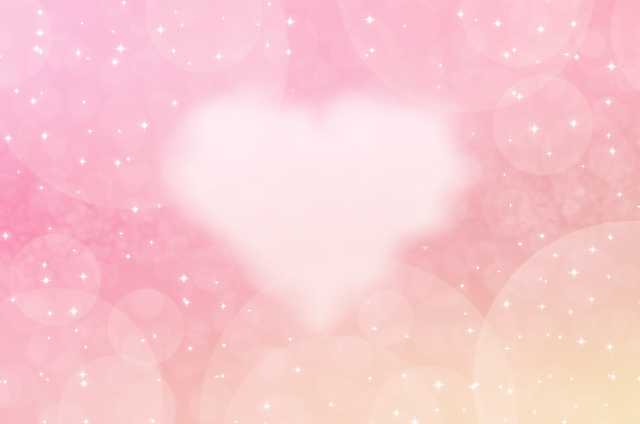
A WebGL 2 fragment shader for this background:

```glsl
#version 300 es
precision highp float;
uniform vec2 u_resolution;
out vec4 outColor;

vec3 hash3(vec2 cell) {
  vec3 v = fract(cell.xyx * vec3(0.1031, 0.1030, 0.0973));
  v += dot(v, v.yxz + 33.33);
  return fract((v.xxy + v.yzz) * v.zyx);
}

// Heart with its tip at the origin, about 1.2 wide and 1.1 tall
float heartDistance(vec2 p) {
  p.x = abs(p.x);
  if (p.x + p.y > 1.0) return length(p - vec2(0.25, 0.75)) - 0.3536;
  vec2 toNotch = p - vec2(0.0, 1.0);
  vec2 toSide = p - 0.5 * max(p.x + p.y, 0.0);
  return sqrt(min(dot(toNotch, toNotch), dot(toSide, toSide))) * sign(p.x - p.y);
}

// Translucent disc, a little brighter toward its rim
float disc(float dist, float radius, float soft) {
  float inside = smoothstep(radius + soft, radius - soft, dist);
  return inside * (0.75 + 0.25 * smoothstep(0.4, 1.0, dist / radius));
}

// One random disc per cell of a turned grid
float bubbles(vec2 p, float scale, float seed) {
  float c = cos(seed), s = sin(seed);
  vec2 g = mat2(c, s, -s, c) * p * scale + seed * 7.3;
  vec3 rnd = hash3(floor(g) + seed * 17.0);
  float radius = mix(0.17, 0.43, rnd.z);
  vec2 center = mix(vec2(radius), vec2(1.0 - radius), rnd.xy);
  return disc(length(fract(g) - center), radius, 0.004 * scale) * step(0.3, fract(rnd.z * 9.7));
}

// Four-pointed glints with a small round core
float sparkles(vec2 p, float scale, float seed) {
  vec2 g = p * scale + seed;
  vec3 rnd = hash3(floor(g) + seed * 31.0);
  vec2 d = abs(fract(g) - mix(vec2(0.25), vec2(0.75), rnd.xy)) / scale;
  float size = mix(0.009, 0.028, rnd.z * rnd.z);
  float arms = smoothstep(1.0, 0.25, sqrt(d.x / size) + sqrt(d.y / size));
  float core = exp(-dot(d, d) / (size * size * 0.025));
  float halo = 0.2 * exp(-dot(d, d) / (size * size * 0.25));
  return min(arms + core + halo, 1.0) * step(0.42, fract(rnd.z * 13.1 + rnd.x));
}

void main() {
  vec2 p = gl_FragCoord.xy / u_resolution.y;
  float across = gl_FragCoord.x / u_resolution.x;
  float pixel = 1.0 / u_resolution.y;

  // Lilac and rose above, deep pink to salmon between, pink to cream below
  vec3 top = mix(vec3(0.98, 0.71, 0.86), vec3(0.98, 0.66, 0.73), across);
  vec3 middle = mix(vec3(0.98, 0.57, 0.71), vec3(0.92, 0.65, 0.63), across);
  vec3 bottom = mix(vec3(0.96, 0.68, 0.73), vec3(0.96, 0.87, 0.67), across);
  vec3 color = mix(bottom, middle, smoothstep(0.0, 0.47, p.y));
  color = mix(color, top, smoothstep(0.45, 0.9, p.y));

  // Drifting haze
  float haze = sin(p.x * 7.0 + 2.0 * sin(p.y * 5.0)) * sin(p.y * 9.0 + sin(p.x * 6.0));
  color = mix(color, vec3(1.0, 0.91, 0.91), 0.08 + 0.07 * haze);

  // Large overlapping discs: center and radius
  vec3 discs[16] = vec3[16](
    vec3(0.315, 0.872, 0.366), vec3(0.482, 0.965, 0.138), vec3(0.0, 0.915, 0.122),
    vec3(1.224, 0.98, 0.138), vec3(1.10, 1.04, 0.305), vec3(1.63, 0.93, 0.19),
    vec3(1.49, 0.105, 0.374), vec3(0.787, -0.06, 0.268), vec3(0.128, 0.065, 0.256),
    vec3(0.276, 0.025, 0.138), vec3(1.01, 0.0, 0.138), vec3(0.344, 0.228, 0.09),
    vec3(0.91, 0.25, 0.065), vec3(1.28, 0.705, 0.118), vec3(0.13, 0.34, 0.108),
    vec3(0.846, 0.02, 0.375));
  for (int i = 0; i < 16; i++) {
    float cover = disc(length(p - discs[i].xy), discs[i].z, max(pixel, 0.002));
    color = mix(color, vec3(1.0, 0.94, 0.91), cover * (i == 6 ? 0.32 : 0.19));
  }

  // Medium bubbles everywhere, fine ones in a band on both sides
  for (int i = 0; i < 5; i++) {
    float layer = float(i);
    color = mix(color, vec3(1.0, 0.93, 0.94), 0.09 * bubbles(p, 4.0 + 1.7 * layer, 0.6 + layer));
  }
  float bandHeight = 0.48 + 0.12 * (across - 0.5);
  float band = exp(-pow((p.y - bandHeight) / 0.11, 2.0)) * smoothstep(0.1, 0.4, abs(across - 0.5));
  for (int i = 0; i < 3; i++) {
    float layer = float(i);
    color = mix(color, vec3(1.0, 0.9, 0.92), 0.15 * band * bubbles(p, 22.0 + 9.0 * layer, 2.3 + layer));
  }

  // Cloudy heart with a faintly wavering edge
  float waver = 0.018 * sin(p.x * 23.0 + 3.0 * sin(p.y * 13.0)) + 0.012 * sin(p.y * 37.0 + p.x * 19.0);
  float heart = heartDistance((p - vec2(0.755, 0.205)) / vec2(0.61, 0.535)) + waver;
  float glow = 0.22 * exp(-max(heart, 0.0) * 9.0);
  float cloud = max(0.87 * smoothstep(0.08, -0.13, heart), glow);
  vec3 cloudColor = mix(vec3(0.99, 0.92, 0.91), vec3(1.0, 0.95, 0.965), smoothstep(0.3, 0.7, p.y));
  color = mix(color, cloudColor, cloud);

  // Glints stay clear of the heart
  float glint = max(sparkles(p, 9.0, 3.7), sparkles(p, 12.0, 8.2));
  color = mix(color, vec3(1.0, 0.99, 0.98), glint * smoothstep(-0.02, 0.07, heart));

  outColor = vec4(color, 1.0);
}
```
